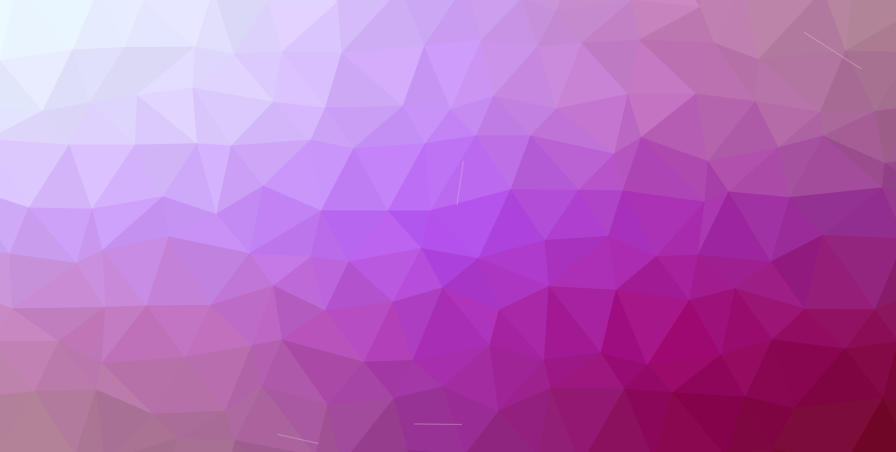
A Shadertoy shader for this background:

```glsl
// Low-poly mesh of flat triangles over a white, violet and maroon gradient.

const vec2 CELL = vec2(0.132, 0.112);  // mesh spacing, in canvas heights
const float JITTER = 0.62;             // vertex scatter, in cells
const float SHADE = 0.022;             // brightness spread between facets

vec2 hash22(vec2 p) {
    vec3 q = fract(p.xyx * vec3(0.1031, 0.1030, 0.0973));
    q += dot(q, q.yzx + 33.33);
    return fract((q.xx + q.yz) * q.zy);
}

float cross2(vec2 a, vec2 b) {
    return a.x * b.y - a.y * b.x;
}

// Five evenly spaced colour stops.
vec3 palette(float t) {
    vec3 stops[5] = vec3[5](
        vec3(0.92, 0.985, 0.99),  // ice white
        vec3(0.86, 0.80, 0.99),   // lavender
        vec3(0.70, 0.32, 0.95),   // violet
        vec3(0.62, 0.03, 0.45),   // magenta
        vec3(0.42, 0.03, 0.13));  // maroon
    float s = clamp(t, 0.0, 1.0) * 4.0;
    int i = min(int(s), 3);
    return mix(stops[i], stops[i + 1], s - float(i));
}

// The same palette runs rightward and downward, blended equally.
vec3 gradient(vec2 p, float aspect) {
    return 0.5 * (palette(p.x / aspect) + palette(1.0 - p.y));
}

// Scattered vertex; odd rows are shifted by half a cell.
vec2 meshVertex(vec2 id) {
    vec2 offset = (hash22(id + 47.0) - 0.5) * JITTER;
    offset.x += 0.5 * mod(id.y, 2.0);
    return (id + offset) * CELL;
}

// Signed distance to the line a-b, positive on its left.
float edgeDistance(vec2 p, vec2 a, vec2 b) {
    return cross2(b - a, p - a) / max(length(b - a), 1e-4);
}

float segmentDistance(vec2 p, vec2 a, vec2 b) {
    vec2 ab = b - a;
    float h = clamp(dot(p - a, ab) / dot(ab, ab), 0.0, 1.0);
    return length(p - a - ab * h);
}

// Facet colour in rgb, weighted by its smooth coverage in alpha.
vec4 facet(vec2 p, vec2 a, vec2 b, vec2 c, float aspect, float blur) {
    float winding = cross2(b - a, c - a) < 0.0 ? -1.0 : 1.0;
    float inside = min(min(edgeDistance(p, a, b) * winding,
                           edgeDistance(p, b, c) * winding),
                       edgeDistance(p, c, a) * winding);
    float coverage = smoothstep(-blur, blur, inside);
    vec2 center = (a + b + c) / 3.0;
    float tone = (hash22(floor(center * 900.0)).x - 0.5) * 2.0 * SHADE;
    return vec4(gradient(center, aspect) + tone, 1.0) * coverage;
}

// Two facets per cell, split along the shorter diagonal.
vec4 meshCell(vec2 p, vec2 id, float aspect, float blur) {
    vec2 a = meshVertex(id);
    vec2 b = meshVertex(id + vec2(1.0, 0.0));
    vec2 c = meshVertex(id + vec2(1.0, 1.0));
    vec2 d = meshVertex(id + vec2(0.0, 1.0));
    if (distance(a, c) < distance(b, d))
        return facet(p, a, b, c, aspect, blur) + facet(p, a, c, d, aspect, blur);
    return facet(p, a, b, d, aspect, blur) + facet(p, b, c, d, aspect, blur);
}

// A few hairline seams that catch the light.
float seams(vec2 uv, float aspect, float blur) {
    vec4 ends[4] = vec4[4](
        vec4(0.898, 0.928, 0.961, 0.848),
        vec4(0.510, 0.547, 0.517, 0.642),
        vec4(0.463, 0.062, 0.515, 0.061),
        vec4(0.310, 0.039, 0.355, 0.019));
    vec2 scale = vec2(aspect, 1.0);
    float glow = 0.0;
    for (int i = 0; i < 4; i++) {
        float d = segmentDistance(uv * scale, ends[i].xy * scale, ends[i].zw * scale);
        glow = max(glow, 1.0 - smoothstep(0.0, 0.001 + blur, d));
    }
    return glow;
}

void mainImage(out vec4 fragColor, in vec2 fragCoord) {
    float aspect = iResolution.x / iResolution.y;
    float blur = 0.7 / iResolution.y;
    vec2 p = fragCoord / iResolution.y;

    // Gather every facet that can reach this point.
    vec2 home = floor(p / CELL);
    vec4 sum = vec4(0.0);
    for (int y = -1; y <= 1; y++)
        for (int x = -2; x <= 1; x++)
            sum += meshCell(p, home + vec2(x, y), aspect, blur);

    vec3 color = sum.a > 0.001 ? sum.rgb / sum.a : gradient(p, aspect);
    float seam = seams(fragCoord / iResolution.xy, aspect, blur);
    color = mix(color, vec3(0.90, 0.78, 0.88), 0.35 * seam);
    fragColor = vec4(clamp(color, 0.0, 1.0), 1.0);
}
```
